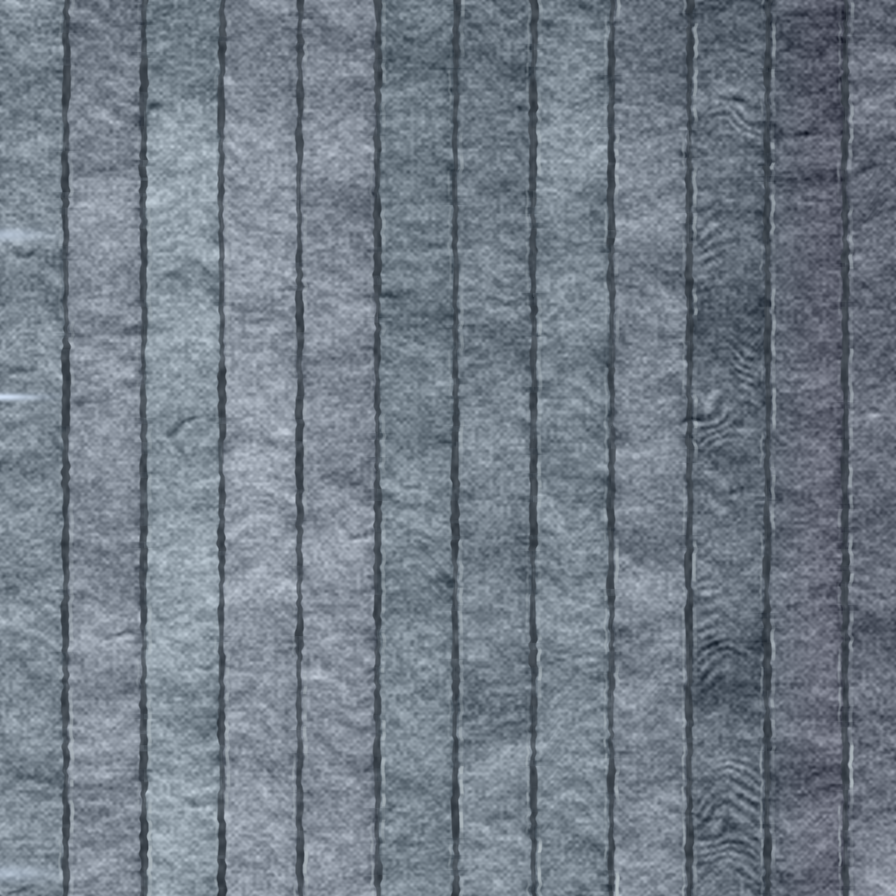
Write a WebGL 1 fragment shader that draws this texture.

```glsl
precision highp float;
// Faded blue-grey denim sewn into twelve puckered vertical strips by eleven dark seams.
uniform vec2 u_resolution;

const float PITCH = 0.0870;       // distance between seams
const float FIRST_SEAM = 0.0735;  // x of the leftmost seam
const float SEAM_HALF = 0.0040;
const vec3 SEAM_COLOR = vec3(0.225, 0.255, 0.285);
const vec3 THREAD_COLOR = vec3(0.71, 0.75, 0.77);
const vec3 GLINT_COLOR = vec3(0.82, 0.88, 0.96);

float hash(vec2 p) {
  vec3 q = fract(vec3(p.xyx) * 0.1031);
  q += dot(q, q.yzx + 33.33);
  return fract((q.x + q.y) * q.z);
}

float noise(vec2 p) {
  vec2 i = floor(p), f = fract(p);
  f = f * f * (3.0 - 2.0 * f);
  return mix(mix(hash(i), hash(i + vec2(1.0, 0.0)), f.x),
             mix(hash(i + vec2(0.0, 1.0)), hash(i + vec2(1.0, 1.0)), f.x), f.y);
}

float fbm(vec2 p) {
  float sum = 0.0, amp = 0.5;
  for (int k = 0; k < 4; k++) {
    sum += amp * noise(p);
    p = p * 2.03 + 17.7;
    amp *= 0.5;
  }
  return sum;
}

// Soft line of the given half width
float band(float d, float halfWidth, float soft) {
  return 1.0 - smoothstep(halfWidth - soft, halfWidth + soft, abs(d));
}

// Short stroke with fading ends
float stroke(vec2 p, vec2 size) {
  return exp(-dot(p / size, p / size));
}

// Cloth height: wide folds in each strip, tight puckers by the seams
float clothHeight(vec2 uv, float strip, float seam, float d) {
  float bend = 0.05 * noise(uv * vec2(20.0, 9.0) + strip * 3.7);
  float folds = fbm(vec2(uv.x * 17.0 + strip * 11.3, (uv.y + bend) * 32.0) + 40.0);
  float pucker = noise(vec2(d * 60.0 + seam * 13.0 + 90.0, uv.y * 62.0));
  return folds + 0.6 * pucker * exp(-abs(d) / 0.016);
}

// Dye of one strip: paler on the left, greyer and more purple on the right
vec3 stripColor(float strip, vec2 uv) {
  float tone = 0.572 - 0.125 * smoothstep(0.2, 1.0, uv.x);
  tone += 0.036 * cos((strip - 1.6) * 1.256) - 0.035 * band(strip - 8.0, 0.5, 0.1);
  tone += 0.10 * smoothstep(0.35, 0.0, uv.y) * smoothstep(0.9, 1.0, uv.x);
  tone -= 0.06 * smoothstep(0.82, 1.0, uv.y);
  float purple = 0.45 * hash(vec2(strip + 20.0, 3.0)) + 0.5 * smoothstep(0.84, 0.93, uv.x);
  return tone + mix(vec3(-0.045, 0.005, 0.045), vec3(-0.022, -0.014, 0.042), purple);
}

void main() {
  vec2 uv = gl_FragCoord.xy / u_resolution;
  float soft = max(0.0013, 1.0 / u_resolution.x);

  // Strip and seam coordinates, with ragged seam edges
  float s = (uv.x + 0.0016 * (noise(vec2(3.0, uv.y * 5.0)) - 0.5) - FIRST_SEAM) / PITCH;
  float strip = floor(s), seam = floor(s + 0.5);
  float d = (s - seam) * PITCH + 0.0026 * (noise(vec2(seam * 7.0 + 30.0, uv.y * 150.0)) - 0.5);

  // Dyed cloth with blotches and lit folds
  vec3 color = stripColor(strip, uv);
  color += 0.25 * (fbm(uv * vec2(8.0, 17.0) + strip * 2.3 + 20.0) - 0.47);
  float slope = clothHeight(uv, strip, seam, d)
              - clothHeight(uv + vec2(0.001, 0.005), strip, seam, d + 0.001);
  color += 0.56 * slope;

  // Broken chevron ripples, strong in one strip and faint in another
  float across = abs(fract(s) - 0.5);
  float patches = smoothstep(0.45, 0.75, noise(vec2(uv.x * 18.0, uv.y * 15.0 + 4.0)));
  float ripple = sin(uv.y * 440.0 + across * 20.0 + 13.0 * noise(uv * 30.0));
  float ripplePower = 0.08 * band(strip - 8.0, 0.5, 0.1)
                    + 0.04 * band(strip - 1.0, 0.5, 0.1) * smoothstep(0.8, 0.95, uv.y);
  color += ripple * ripplePower * (0.15 + patches) * smoothstep(0.5, 0.3, across);

  // Weave and grain
  color += 0.16 * (noise(uv * 250.0) - 0.5) + 0.10 * (noise(uv * vec2(110.0, 300.0)) - 0.5);
  color += 0.018 * sin(uv.x * 900.0) * sin(uv.y * 900.0);

  // Scattered dark creases with a pale lower lip
  for (int k = 0; k < 18; k++) {
    float id = float(k);
    vec2 p = uv - vec2(hash(vec2(id, 51.0)), hash(vec2(id, 77.0)));
    p.y -= p.x * (hash(vec2(id, 5.0)) - 0.3) * 0.7 + 0.012 * (noise(uv * 70.0) - 0.5);
    vec2 size = vec2(0.010 + 0.014 * hash(vec2(id, 9.0)), 0.0035);
    color += 0.08 * stroke(p + vec2(0.0, 0.007), size) - 0.18 * stroke(p, size);
  }

  // Shadowed seam groove, worn thin and crossed by stitches
  color -= 0.05 * exp(-abs(d) / 0.008);
  float wear = noise(vec2(seam * 17.0 + 60.0, uv.y * 38.0));
  float tick = smoothstep(0.62, 0.82, noise(vec2(seam * 23.0 + 80.0, uv.y * 115.0)));
  float groove = band(d, SEAM_HALF * (0.55 + 0.65 * wear), soft) * (0.68 + 0.3 * wear);
  color -= 0.10 * tick * stroke(vec2(d, 0.0), vec2(0.012, 1.0));
  vec3 grooveColor = SEAM_COLOR + 0.13 * (noise(uv * vec2(210.0, 130.0)) - 0.5);
  color = mix(color, grooveColor, groove * (1.0 - 0.3 * tick));

  // Frayed pale thread along both seam edges, brightest low and to the right
  float fray = smoothstep(0.3, 0.7, noise(vec2(seam * 31.0 + 70.0, uv.y * 24.0)));
  float knots = 0.35 + 0.65 * smoothstep(0.25, 0.65, noise(vec2(seam * 9.0 + 40.0, uv.y * 135.0)));
  float age = 0.32 + 0.40 * smoothstep(0.45, 0.0, uv.y) + 0.25 * smoothstep(0.3, 0.7, uv.x);
  float threads = band(d - 0.0066, 0.0019, soft) * (0.2 + 0.8 * fray)
                + band(d + 0.0064, 0.0013, soft) * (1.0 - fray) * 0.6;
  color = mix(color, THREAD_COLOR, threads * knots * age);

  // Bright glints on the left edge
  float glint = stroke(uv - vec2(0.0, 0.557), vec2(0.045, 0.004))
              + 0.6 * stroke(uv - vec2(0.0, 0.738), vec2(0.045, 0.007))
              + 0.5 * stroke(uv - vec2(0.0, 0.025), vec2(0.050, 0.009));
  color = mix(color, GLINT_COLOR, min(glint, 1.0) * (1.0 - groove));
  gl_FragColor = vec4(clamp(color, 0.0, 1.0), 1.0);
}
```
